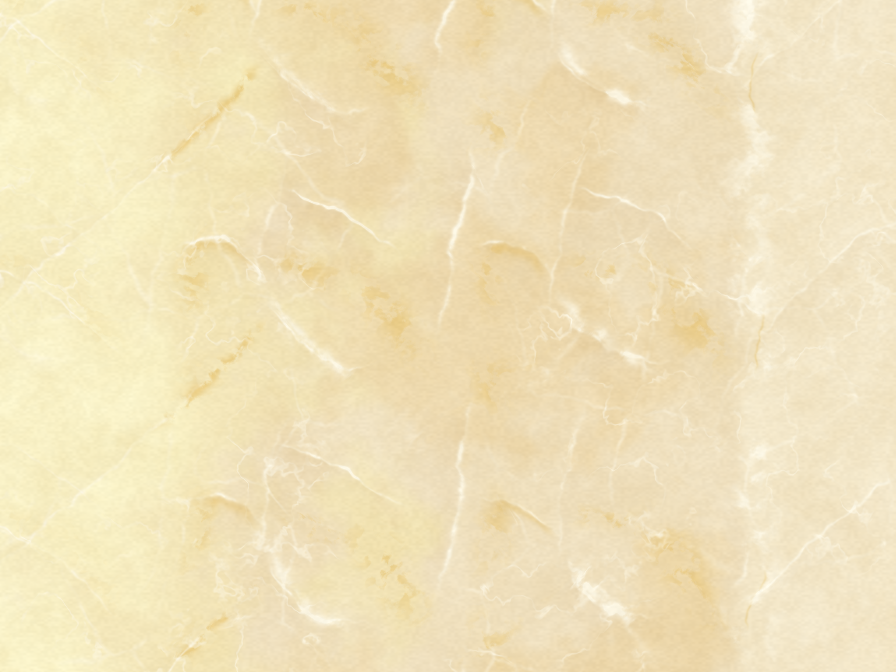
Give the GLSL for this texture, as a Shadertoy shader.

```glsl
// Polished cream onyx: a warm base drifting from yellow to beige, crossed by
// pale cracks and ochre flecks. Bent strokes repeat on a loose slab grid;
// layered sines warp them, cellular borders add hairline cracks.

const vec3 YELLOW_CREAM = vec3(0.975, 0.945, 0.775);
const vec3 WARM_CREAM   = vec3(0.952, 0.900, 0.720);
const vec3 BEIGE        = vec3(0.935, 0.873, 0.738);
const vec3 TAN          = vec3(0.928, 0.843, 0.665);
const vec3 PALE_CREAM   = vec3(0.953, 0.905, 0.785);
const vec3 MILK         = vec3(0.990, 0.970, 0.900);
const vec3 OCHRE        = vec3(0.890, 0.740, 0.390);
const vec2 SLAB         = vec2(0.440, 0.382);  // repeat of the vein group
const vec2 SLAB_ORIGIN  = vec2(0.390, 0.549);
const float SEAM_X      = 1.100;               // pale joint on the right
const float WARP        = 0.0065;
const float GRAIN       = 0.028;

float hash(vec2 p) {
    vec3 q = fract(vec3(p.xyx) * 0.1031);
    q += dot(q, q.yzx + 33.33);
    return fract((q.x + q.y) * q.z);
}

float valueNoise(vec2 p) {
    vec2 i = floor(p), f = fract(p);
    f = f * f * (3.0 - 2.0 * f);
    return mix(mix(hash(i), hash(i + vec2(1, 0)), f.x),
               mix(hash(i + vec2(0, 1)), hash(i + 1.0), f.x), f.y);
}

float fbm(vec2 p) {
    float sum = 0.0;
    for (float amp = 0.5; amp > 0.03; amp *= 0.5) {
        sum += amp * valueNoise(p);
        p = mat2(1.6, 1.2, -1.2, 1.6) * p + 7.3;
    }
    return sum;
}

// Layered sines that make strokes wander
vec2 wander(vec2 p) {
    vec2 w = vec2(0.0);
    for (float k = 1.0; k < 6.0; k++)
        w += sin(10.0 * exp2(k) * p.yx + 2.0 * w.yx + vec2(1.3, 4.1) * k) * exp2(0.8 - 0.8 * k);
    return w;
}

// Gap between the two nearest cell centres, zero on a border
float cellBorder(vec2 p) {
    vec2 near = vec2(9.0);
    for (int k = 0; k < 9; k++) {
        vec2 c = floor(p) + vec2(k % 3 - 1, k / 3 - 1);
        float d = length(c + vec2(hash(c), hash(c + 41.7)) - p);
        near = vec2(min(d, near.x), min(near.y, max(d, near.x)));
    }
    return near.y - near.x;
}

// Bent tapered stroke from a to b: x = line with halo, y = shaded side
vec2 vein(vec2 p, vec2 a, vec2 b, float bend, float width) {
    vec2 d = b - a;
    float s = dot(p - a, d) / dot(d, d);
    float off = dot(p - a, vec2(-d.y, d.x)) / length(d) - bend * 4.0 * s * (1.0 - s);
    float taper = smoothstep(-0.05, 0.2, s) * smoothstep(1.05, 0.7, s);
    float line = exp(-off * off / (width * width)) + 0.25 * exp(-abs(off) / (4.0 * width));
    return taper * vec2(line, smoothstep(0.0, 0.004, -off) * exp(min(off, 0.0) / 0.03));
}

float blot(vec2 p, vec2 centre, vec2 size, float angle) {
    float c = cos(angle), s = sin(angle);
    vec2 q = mat2(c, -s, s, c) * (p - centre) / size;
    return exp(-dot(q, q));
}

void mainImage(out vec4 fragColor, in vec2 fragCoord) {
    vec2 p = fragCoord / iResolution.y, w = p + WARP * wander(p);
    float cloud = fbm(p * 5.0 + 3.0), mottle = fbm(w * 15.0), fleck = fbm(w * 60.0);
    float right = smoothstep(SEAM_X - 0.01, SEAM_X + 0.02, w.x);

    // Base tones
    float drift = p.x + 0.8 * (cloud - 0.48) + 0.3 * (mottle - 0.48);
    vec3 col = mix(YELLOW_CREAM, WARM_CREAM, smoothstep(0.14, 0.40, drift));
    col = mix(col, BEIGE, smoothstep(0.40, 0.66, drift));
    float tanShare = smoothstep(0.46, 0.60, fbm(w * 6.0 + 19.0)) * smoothstep(0.25, 0.6, p.x);
    col = mix(mix(col, TAN, 0.8 * tanShare), PALE_CREAM, right * 0.85);

    // Repeated vein group
    vec2 milk = vec2(0.0);
    float ochre = 0.0;
    for (int k = 0; k < 15; k++) {
        vec2 id = vec2(k % 3 - 1, k / 3 - 2), q = w - SLAB_ORIGIN - id * SLAB;
        float weight = (id.x < 0.0 ? 0.3 : 1.0) * (1.0 - right), rnd = hash(id + 12.0);
        vec2 lines = 0.5 * vein(q, vec2(0.0, 0.02), vec2(0.15, -0.11), -0.018, 0.009);
        lines += 0.4 * vein(q, vec2(0.005, -0.01), vec2(0.17, -0.09), -0.026, 0.0025);
        lines += rnd * vein(q, vec2(0.03, 0.174), vec2(0.21, 0.078), 0.012, 0.002);
        lines += 0.3 * vein(q, vec2(-0.01, 0.0), vec2(0.045, 0.24), 0.004, 0.003);
        lines += 0.6 * vein(q, vec2(0.31, 0.23), vec2(0.25, -0.06), 0.014, 0.004);
        lines += 0.5 * vein(q, vec2(-0.12, 0.085), vec2(0.0, 0.04), 0.026, 0.003);
        milk += weight * lines;
        float spots = blot(q, vec2(0.185, -0.02), vec2(0.03, 0.08), 0.6);
        spots += blot(q, vec2(0.07, 0.055), vec2(0.045, 0.018), -0.3);
        spots += 0.8 * blot(q, vec2(-0.10, 0.04), vec2(0.022, 0.06), -0.2);
        spots += 0.7 * blot(q, vec2(0.34, -0.12), vec2(0.035, 0.04), 0.4);
        ochre += weight * spots * (0.2 + 0.9 * smoothstep(0.44, 0.64, fleck));
        ochre += weight * 0.6 * vein(q, vec2(-0.10, 0.08), vec2(-0.01, 0.043), 0.018, 0.008).x;
        float diagonal = vein(q, vec2(0.0, -0.03), vec2(-0.17, -0.19), 0.006, 0.007).x;
        ochre += (id.x == 0.0 ? 0.9 : 0.2) * weight * diagonal * smoothstep(0.38, 0.6, fleck);
    }

    // Long slanting cracks at both sides
    for (float k = -1.0; k < 3.0; k++) {
        vec2 q = w - vec2(0.0, SLAB.y * k);
        milk += 0.4 * vein(q, vec2(-0.04, 0.23), vec2(0.18, 0.09), 0.01, 0.002);
        milk += 0.4 * vein(q, vec2(0.33, 0.46), vec2(-0.06, 0.11), 0.006, 0.0025);
        milk += 0.4 * right * vein(q, vec2(1.09, 0.10), vec2(1.40, 0.32), 0.012, 0.0025);
        ochre += 0.5 * vein(q, vec2(1.115, 0.07), vec2(1.135, 0.17), 0.004, 0.002).x;
    }

    // Milky seam, wisps and hairlines
    float seam = exp(-pow((w.x - SEAM_X - 0.02) / 0.035, 2.0));
    milk.x += 0.6 * seam * smoothstep(0.44, 0.64, fbm(w * 30.0));
    milk.x += 0.35 * smoothstep(0.035, 0.0, abs(mottle - 0.5)) * smoothstep(0.46, 0.62, cloud);
    milk.x += 0.25 * smoothstep(0.05, 0.0, cellBorder(w * 5.5)) * smoothstep(0.4, 0.6, cloud);

    // Blend, relief and grain
    milk.x *= 0.35 + 1.3 * smoothstep(0.32, 0.62, fbm(w * 34.0 + 5.0));
    col = mix(col, OCHRE, clamp(ochre * 0.55, 0.0, 0.8));
    col *= 1.0 - vec3(0.03, 0.05, 0.075) * min(milk.y, 1.0);
    col = mix(col, MILK, clamp(milk.x * 0.8, 0.0, 0.9));
    col += vec3(0.03, 0.05, 0.085) * (mottle + 0.7 * fleck - 0.82);
    col += GRAIN * (valueNoise(p * vec2(190.0, 300.0)) - 0.5);
    fragColor = vec4(clamp(col, 0.0, 1.0), 1.0);
}
```
